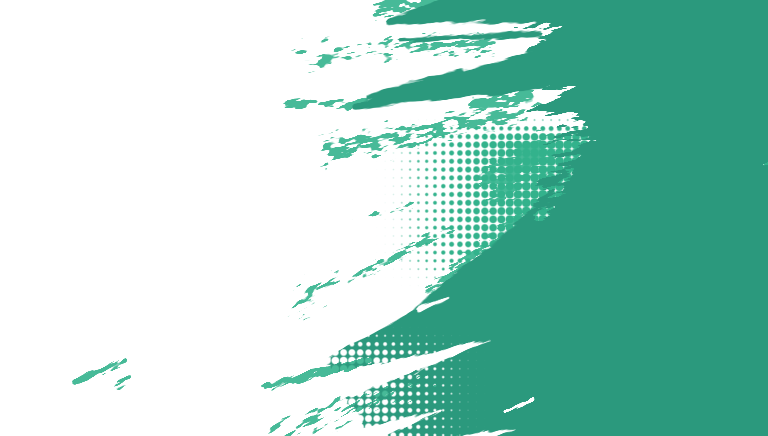
A Shadertoy shader for this background:

```glsl
// Dry green brush strokes with halftone dots sweeping over a white ground.

const float VIEW_HEIGHT = 4.36;   // canvas height in scene units
const float DOT_PITCH = 0.083;
const vec3 PAPER = vec3(1.0);
const vec3 PAINT = vec3(0.17, 0.60, 0.49);
const vec3 FRESH = vec3(0.20, 0.70, 0.55);

float hash(vec2 p) {
    vec3 q = fract(vec3(p.xyx) * 0.1031);
    q += dot(q, q.yzx + 33.33);
    return fract((q.x + q.y) * q.z);
}

float noise(vec2 p) {
    vec2 i = floor(p), f = fract(p);
    f = f * f * (3.0 - 2.0 * f);
    return mix(mix(hash(i), hash(i + vec2(1, 0)), f.x),
               mix(hash(i + vec2(0, 1)), hash(i + vec2(1, 1)), f.x), f.y);
}

// Noise stretched along the direction of the brush
float bristles(vec2 p, vec2 scale) {
    float slope = mix(0.52, 0.2, smoothstep(0.8, 3.2, p.y));
    vec2 q = vec2(p.x, p.y - slope * (p.x - 4.0)) * scale + 40.0;
    return 0.6 * noise(q) + 0.4 * noise(q * 2.3 + 17.0);
}

// Tapered stroke from a to b, negative inside
float stroke(vec2 p, vec2 a, vec2 b, float ra, float rb) {
    vec2 pa = p - a, ba = b - a;
    float h = clamp(dot(pa, ba) / dot(ba, ba), 0.0, 1.0);
    return length(pa - ba * h) - mix(ra, rb, h);
}

// Broken paint left around the segment a-b
float flecks(vec2 p, vec2 a, vec2 b, float spread, float density, float grain) {
    float cover = density * smoothstep(spread, 0.0, stroke(p, a, b, 0.0, 0.0));
    return smoothstep(0.0, 0.1, grain - 1.0 + cover);
}

float fill(float d, float px) {
    return smoothstep(px, -px, d);
}

float dots(vec2 p, float radius, float px) {
    vec2 cell = (fract(p / DOT_PITCH + vec2(0.1, 0.4)) - 0.5) * DOT_PITCH;
    return fill(length(cell) - radius, px) * smoothstep(0.0, 0.012, radius);
}

// Solid paint: a broad edge, then strokes added and cut away
float paintShape(vec2 p) {
    float coarse = bristles(p, vec2(2.0, 13.0)) - 0.5;
    float fine = bristles(p, vec2(7.0, 30.0)) - 0.5;
    float ragged = 0.05 * coarse + 0.045 * fine;
    float bulge = (p.y - 2.95) / 0.4;
    float edge = 5.35 + 0.32 * exp(-bulge * bulge);
    edge = min(edge, min(3.2 + 1.85 * (p.y - 0.74), 4.3 + 1.2 * (p.y - 1.4)));
    edge = max(edge, 3.3 + 0.5 * (0.74 - p.y));
    float rough = mix(0.1, 0.75, smoothstep(2.2, 2.65, p.y));
    float d = (edge - p.x + rough * (coarse + 0.5 * fine)) * 0.65;

    d = min(d, stroke(p, vec2(3.9, 4.15), vec2(5.5, 4.42), 0.02, 0.30) + ragged);
    d = min(d, stroke(p, vec2(4.0, 3.96), vec2(5.4, 4.02), 0.012, 0.035) + ragged);
    d = min(d, stroke(p, vec2(3.56, 3.30), vec2(5.4, 3.67), 0.03, 0.20) + ragged);
    d = min(d, stroke(p, vec2(3.68, 3.39), vec2(4.6, 3.55), 0.02, 0.11) + ragged);

    d = max(d, -stroke(p, vec2(5.3, 4.10), vec2(3.9, 4.03), 0.004, 0.03) + ragged);
    d = max(d, -stroke(p, vec2(4.48, 1.38), vec2(4.2, 1.27), 0.005, 0.035) + ragged);
    d = max(d, -stroke(p, vec2(4.9, 0.95), vec2(3.0, 0.38), 0.01, 0.18) + ragged);
    d = max(d, -stroke(p, vec2(4.4, 0.25), vec2(3.5, -0.05), 0.005, 0.11) + ragged);
    d = max(d, -stroke(p, vec2(5.15, 0.06), vec2(4.5, -0.05), 0.005, 0.05) + ragged);
    return d;
}

void mainImage(out vec4 fragColor, in vec2 fragCoord) {
    float px = VIEW_HEIGHT / iResolution.y;
    vec2 p = fragCoord * px;
    float grain = bristles(p, vec2(8.0, 27.0));
    vec3 color = PAPER;

    // Green halftone growing towards the paint
    float grow = smoothstep(3.5, 5.5, p.x);
    float band = smoothstep(1.35, 1.9, p.y) * smoothstep(3.25, 2.9, p.y);
    color = mix(color, FRESH, dots(p, 0.047 * grow * band, px) * smoothstep(3.5, 4.4, p.x));

    // Dry brush marks
    float dry = flecks(p, vec2(3.1, 3.8), vec2(4.9, 3.92), 0.3, 0.49, grain);
    dry = max(dry, flecks(p, vec2(3.8, 4.28), vec2(4.6, 4.34), 0.2, 0.6, grain));
    dry = max(dry, flecks(p, vec2(2.9, 3.3), vec2(3.7, 3.33), 0.13, 0.6, grain));
    dry = max(dry, flecks(p, vec2(3.3, 2.85), vec2(5.2, 3.25), 0.3, 0.58, grain));
    dry = max(dry, flecks(p, vec2(4.8, 3.3), vec2(5.3, 3.4), 0.25, 0.72, grain));
    dry = max(dry, flecks(p, vec2(4.95, 2.5), vec2(5.35, 2.8), 0.4, 0.75, grain));
    dry = max(dry, flecks(p, vec2(3.5, 2.15), vec2(4.1, 2.3), 0.1, 0.45, grain));
    dry = max(dry, flecks(p, vec2(3.5, 1.55), vec2(4.5, 2.07), 0.13, 0.62, grain));
    dry = max(dry, flecks(p, vec2(3.0, 1.3), vec2(3.5, 1.75), 0.28, 0.44, grain));
    dry = max(dry, flecks(p, vec2(4.3, 1.45), vec2(5.2, 2.2), 0.14, 0.65, grain));
    dry = max(dry, flecks(p, vec2(2.68, 0.5), vec2(3.7, 0.75), 0.09, 0.88, grain));
    dry = max(dry, flecks(p, vec2(2.8, 0.05), vec2(4.3, 0.55), 0.28, 0.52, grain));
    dry = max(dry, flecks(p, vec2(0.75, 0.54), vec2(1.25, 0.75), 0.07, 0.75, grain));
    dry = max(dry, flecks(p, vec2(1.17, 0.51), vec2(1.27, 0.6), 0.1, 0.55, grain));
    color = mix(color, FRESH, 0.9 * dry);

    // Solid paint with white halftone and scratches
    float fade = smoothstep(5.0, 3.4, p.x) * smoothstep(1.15, 0.75, p.y);
    float bare = dots(p, 0.038 * fade, px);
    bare = max(bare, flecks(p, vec2(5.3, 2.95), vec2(5.8, 3.12), 0.13, 0.75, grain));
    bare = max(bare, flecks(p, vec2(5.4, 2.2), vec2(5.7, 2.62), 0.13, 0.6, grain));
    bare = max(bare, flecks(p, vec2(5.05, 0.24), vec2(5.32, 0.36), 0.05, 0.75, grain));
    bare = max(bare, flecks(p, vec2(7.63, 2.71), vec2(7.7, 2.73), 0.03, 0.9, grain));
    color = mix(color, PAINT, fill(paintShape(p), px) * (1.0 - bare));
    fragColor = vec4(color, 1.0);
}
```
